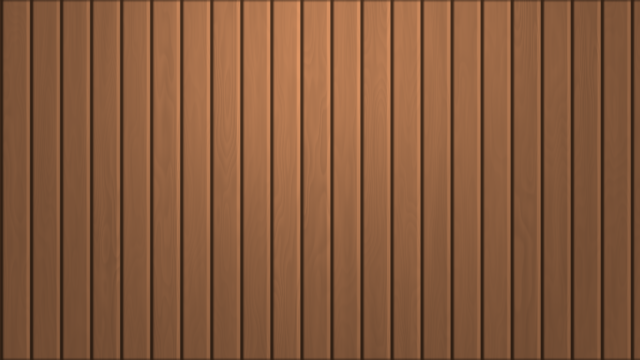
This texture is drawn by a WebGL 1 fragment shader. Its source:

```glsl
precision highp float;
// Vertical timber cladding with bevelled planks, fine grain and a warm light from above.

uniform vec2 u_resolution;

// Lengths are fractions of the canvas height.
const float PLANK_WIDTH = 0.08345;
const float FIRST_GROOVE = 0.0037;
const float GROOVE_HALF = 0.0034;
const float SHADOW_WIDTH = 0.0105;
const float BEVEL_WIDTH = 0.0145;
const float RIM_WIDTH = 0.0085;

const vec3 WOOD_COLOR = vec3(1.0, 0.672, 0.452);
const vec3 GROOVE_COLOR = vec3(0.40, 0.262, 0.162);
const float BEVEL_GAIN = 0.17;
const float SHADOW_DEPTH = 0.30;
const float PLANK_VARIATION = 0.035;

const float AMBIENT = 0.435;
const float LAMP_GAIN = 0.285;
const float LAMP_RADIUS = 0.66;
const float LAMP_HEIGHT = 0.90;

const float STREAK_GAIN = 0.045;
const float RING_GAIN = 0.055;
const float RING_COUNT = 9.0;

float hash(vec2 p) {
  vec3 q = fract(vec3(p.xyx) * 0.1031);
  q += dot(q, q.yzx + 33.33);
  return fract((q.x + q.y) * q.z);
}

float noise(vec2 p) {
  vec2 cell = floor(p);
  vec2 f = fract(p);
  f = f * f * (3.0 - 2.0 * f);
  float low = mix(hash(cell), hash(cell + vec2(1.0, 0.0)), f.x);
  float high = mix(hash(cell + vec2(0.0, 1.0)), hash(cell + vec2(1.0, 1.0)), f.x);
  return mix(low, high, f.y);
}

// Layered vertical fibres, centred on zero.
float fibres(vec2 p) {
  float sum = 0.0;
  float weight = 0.5;
  vec2 scale = vec2(48.0, 2.5);
  for (int i = 0; i < 3; i++) {
    sum += weight * (noise(p * scale) - 0.5);
    scale *= vec2(1.9, 2.1);
    weight *= 0.7;
  }
  return sum;
}

// Contours of a stretched field form arches and long loops.
float growthRings(vec2 p) {
  float field = noise(p * vec2(22.0, 2.2));
  field += 0.25 * noise(p * vec2(55.0, 9.0));
  float phase = fract(field * RING_COUNT);
  return smoothstep(0.0, 0.75, phase) * (1.0 - smoothstep(0.75, 1.0, phase)) - 0.45;
}

void main() {
  vec2 p = gl_FragCoord.xy / u_resolution.y;
  float aspect = u_resolution.x / u_resolution.y;
  float aa = 0.75 / u_resolution.y;

  // Plank index and distances from the grooves at its two sides.
  float column = (p.x - FIRST_GROOVE) / PLANK_WIDTH;
  float plank = floor(column);
  float fromLeft = fract(column) * PLANK_WIDTH;
  float fromRight = PLANK_WIDTH - fromLeft;
  float toGroove = min(fromLeft, fromRight);

  // Each plank takes its own piece of grain.
  float seed = hash(vec2(plank + 7.0, 3.0));
  float figure = hash(vec2(plank + 19.0, 11.0));
  vec2 grainPos = p + vec2(plank * 1.37 + 5.0, seed * 40.0 + 3.0);
  float patchy = smoothstep(0.35, 0.85, noise(grainPos * vec2(9.0, 3.0)));
  float tone = 1.0 + PLANK_VARIATION * (seed - 0.5);
  tone += STREAK_GAIN * 2.0 * fibres(grainPos);
  tone += RING_GAIN * growthRings(grainPos) * mix(0.35, 1.0, patchy * figure);

  // Lit bevel on the right, soft shadow on the left.
  float bevel = 1.0 - smoothstep(BEVEL_WIDTH - 0.002 - aa, BEVEL_WIDTH + aa, fromRight);
  float shadow = 1.0 - smoothstep(GROOVE_HALF, SHADOW_WIDTH, fromLeft);
  tone *= 1.0 + BEVEL_GAIN * bevel;
  tone *= 1.0 - SHADOW_DEPTH * shadow;

  // Rounded board ends along the top and bottom.
  float toEnd = min(p.y, 1.0 - p.y);
  tone *= mix(0.68, 1.0, smoothstep(0.0, RIM_WIDTH, toEnd));

  // Dark gap between planks.
  float gap = 1.0 - smoothstep(GROOVE_HALF - aa, GROOVE_HALF + aa + 0.001, toGroove);
  vec3 color = mix(WOOD_COLOR * tone, GROOVE_COLOR, gap);

  // Warm pool of light near the top centre.
  vec2 lamp = (p - vec2(0.5 * aspect, LAMP_HEIGHT)) / LAMP_RADIUS;
  color *= AMBIENT + LAMP_GAIN * exp(-dot(lamp, lamp));

  gl_FragColor = vec4(color, 1.0);
}
```
